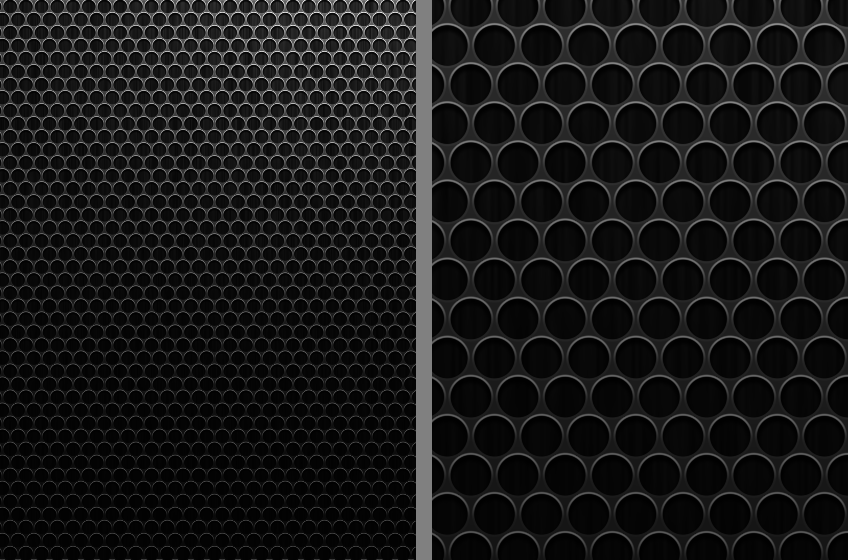
Left: the whole. Right: its middle third, enlarged.
This pattern is drawn by a Shadertoy shader. Its source:

```glsl
// Dark perforated metal sheet: staggered round holes over brushed steel, lit from the upper right.

// Lengths are fractions of the canvas height.
const float ROWS = 43.0;                              // hole rows down the canvas
const vec2  PITCH = vec2(0.02806, 1.0 / ROWS);        // hole spacing across and down
const float FIRST_COLUMN = 0.65;                      // first hole centre, in column pitches
const float HOLE_RADIUS = 0.0120;
const float RIM_WIDTH = 0.0016;
const float SHADOW_DROP = 0.0021;                     // offset of the shadow inside a hole
const float STREAK_WIDTH = 0.0021;
const float STREAK_LENGTH = 0.055;
const vec2  GLOW_CENTRE = vec2(0.80, 0.98);           // fraction of width and height
const float WEB_DARK = 0.035;
const float WEB_LIGHT = 0.36;
const float FLOOR_DARK = 0.010;
const float FLOOR_LIGHT = 0.135;
const float RIM_DARK = 0.23;
const float RIM_LIGHT = 0.22;

// Integer hash to 0..1
float hash(vec2 cell) {
    uvec2 k = uvec2(ivec2(cell) + 4096) * uvec2(1597u, 3812u);
    uint h = (k.x ^ (k.y * 2246u)) * 747796405u + 289133u;
    h = ((h >> 15) ^ h) * 277803737u;
    return float((h >> 9) & 65535u) / 65535.0;
}

float valueNoise(vec2 p) {
    vec2 cell = floor(p);
    vec2 t = fract(p);
    t = t * t * (3.0 - 2.0 * t);
    float low = mix(hash(cell), hash(cell + vec2(1, 0)), t.x);
    float high = mix(hash(cell + vec2(0, 1)), hash(cell + vec2(1, 1)), t.x);
    return mix(low, high, t.y);
}

// Fine vertical brush marks, averaging about 1
float brushedStreaks(vec2 p) {
    vec2 q = p / vec2(STREAK_WIDTH, STREAK_LENGTH);
    float fine = valueNoise(q);
    float broad = valueNoise(q * vec2(0.27, 0.5) + 71.0);
    return 0.4 + 0.8 * fine + 0.4 * broad;
}

// Offset from the nearest hole centre; p.y runs down from the top edge
vec2 nearestHole(vec2 p) {
    vec2 nearest = vec2(1.0);
    float baseRow = floor(p.y / PITCH.y);
    for (int i = -1; i <= 1; i++) {
        float row = baseRow + float(i);
        float shift = FIRST_COLUMN + 0.5 * mod(row, 2.0);
        float column = p.x / PITCH.x - shift;
        vec2 offset = vec2((column - floor(column + 0.5)) * PITCH.x,
                           p.y - (row + 0.5) * PITCH.y);
        if (dot(offset, offset) < dot(nearest, nearest)) nearest = offset;
    }
    return nearest;
}

// Light fades towards the foot and away from the glow
float sheetLight(vec2 uv) {
    vec2 away = (uv - GLOW_CENTRE) * vec2(1.0, 0.9);
    float glow = exp(-3.2 * dot(away, away));
    return pow(clamp(uv.y, 0.0, 1.0), 1.6) * mix(0.58, 1.0, glow);
}

void mainImage(out vec4 fragColor, in vec2 fragCoord) {
    vec2 uv = fragCoord / iResolution.xy;
    float pixel = 1.0 / iResolution.y;
    vec2 p = vec2(fragCoord.x * pixel, 1.0 - uv.y);

    vec2 offset = nearestHole(p);
    float radius = length(offset);
    float edge = radius - HOLE_RADIUS;
    float upward = -offset.y / max(radius, 0.0001);
    float light = sheetLight(uv);

    // Brushed floor seen through the hole, shaded below its upper edge
    float shadowEdge = length(offset - vec2(0.0, SHADOW_DROP)) - HOLE_RADIUS;
    float shade = smoothstep(-0.0005, 0.0032, -shadowEdge);
    float hole = FLOOR_DARK + FLOOR_LIGHT * pow(light, 1.35);
    hole *= brushedStreaks(p) * mix(0.22, 1.0, shade);

    // Web between the holes, with a bevel catching light above each hole
    float web = WEB_DARK + WEB_LIGHT * light;
    float rimDistance = abs(edge - 0.5 * RIM_WIDTH);
    float rim = 1.0 - smoothstep(0.0, 0.5 * RIM_WIDTH + 0.5 * pixel, rimDistance);
    float lit = smoothstep(-0.35, 0.9, upward);
    web += rim * (0.12 * light + lit * (RIM_DARK + RIM_LIGHT * light));

    float cover = smoothstep(-0.6 * pixel, 0.6 * pixel, edge);
    fragColor = vec4(vec3(mix(hole, web, cover)), 1.0);
}
```
